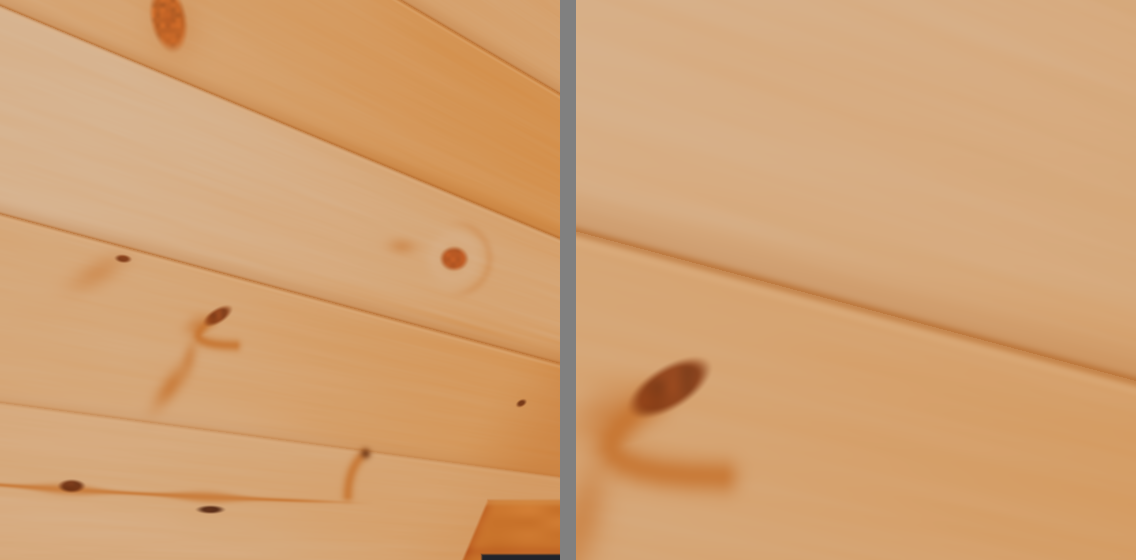
Left, the full canvas; right, a detail of the centre.
Give the GLSL for this texture, as a WebGL 2 fragment shader.

```glsl
#version 300 es
precision highp float;
// Pine boards seen at an angle: their seams fan out in perspective, with
// stretched noise for grain, soft elliptical knots, resin strokes and a beam
// end in the lower right corner. Working space is 0..1 with y pointing down.

uniform vec2 u_resolution;
out vec4 fragColor;

const vec3 PALE = vec3(0.845, 0.705, 0.565);
const vec3 AMBER = vec3(0.83, 0.555, 0.28);
const vec3 RESIN = vec3(0.77, 0.43, 0.15);
const vec3 RUST = vec3(0.70, 0.31, 0.10);
const vec3 BARK = vec3(0.29, 0.12, 0.05);
const vec3 SLATE = vec3(0.13, 0.14, 0.17);

// Seam heights at the left edge, and warmth of each board (left, right).
const float SEAM[4] = float[](-0.42, 0.01, 0.382, 0.719);
const vec2 WARMTH[5] = vec2[](vec2(0.3, 0.45), vec2(0.42, 0.88),
    vec2(0.04, 0.42), vec2(0.27, 0.74), vec2(0.25, 0.50));

// Knots: centre and radii, then tilt and darkness.
const vec4 KNOT[7] = vec4[](vec4(0.301, 0.034, 0.029, 0.053),
    vec4(0.811, 0.462, 0.022, 0.019), vec4(0.220, 0.462, 0.012, 0.006),
    vec4(0.389, 0.564, 0.024, 0.011), vec4(0.931, 0.720, 0.008, 0.005),
    vec4(0.128, 0.868, 0.020, 0.010), vec4(0.376, 0.910, 0.020, 0.006));
const vec2 KNOT_LOOK[7] = vec2[](vec2(-0.2, -0.45), vec2(0.0, 0.05),
    vec2(0.1, 0.5), vec2(-0.55, 0.45), vec2(-0.5, 0.6), vec2(0.0, 0.7), vec2(0.0, 0.95));

// Soft stains: centre and radii, then tilt and strength.
const vec4 STAIN[6] = vec4[](vec4(0.175, 0.487, 0.070, 0.030),
    vec4(0.305, 0.690, 0.060, 0.022), vec4(0.338, 0.638, 0.040, 0.016),
    vec4(0.718, 0.440, 0.032, 0.018), vec4(0.310, 0.045, 0.060, 0.080),
    vec4(0.350, 0.580, 0.030, 0.020));
const vec2 STAIN_LOOK[6] = vec2[](vec2(-0.5, 0.38), vec2(-0.95, 0.65),
    vec2(-1.3, 0.45), vec2(0.1, 0.4), vec2(-0.2, 0.25), vec2(-0.6, 0.4));

float hash(vec2 p) {
    p = fract(p * vec2(0.1031, 0.1137));
    p += dot(p, p.yx + 33.33);
    return fract((p.x + p.y) * p.x * 17.0);
}

float noise(vec2 p) {
    vec2 i = floor(p), f = fract(p);
    f = f * f * (3.0 - 2.0 * f);
    return mix(mix(hash(i), hash(i + vec2(1, 0)), f.x),
               mix(hash(i + vec2(0, 1)), hash(i + vec2(1, 1)), f.x), f.y);
}

// Distance from the centre in ellipse radii: 1 on the rim.
float ellipse(vec2 p, vec4 e, float tilt) {
    float c = cos(tilt), s = sin(tilt);
    return length(mat2(c, -s, s, c) * (p - e.xy) / e.zw);
}

// Distance to a quadratic curve, sampled as short segments.
float curve(vec2 p, vec2 a, vec2 b, vec2 c) {
    float d = 1.0;
    vec2 last = a;
    for (int i = 1; i <= 10; i++) {
        float t = float(i) / 10.0;
        vec2 next = mix(mix(a, b, t), mix(b, c, t), t), v = next - last;
        d = min(d, length(p - last - v * clamp(dot(p - last, v) / dot(v, v), 0.0, 1.0)));
        last = next;
    }
    return d;
}

float bell(float d, float width) { return exp(-d * d / (width * width)); }

// Board surface: warmth per board, grain, seam lines and their shading.
vec3 boards(vec2 p, float across, float spread) {
    float warmth = mix(WARMTH[0].x, WARMTH[0].y, p.x), line = 0.0, lip = 0.0;
    for (int i = 0; i < 4; i++) {
        float d = (across - SEAM[i]) * spread;
        float w = mix(WARMTH[i + 1].x, WARMTH[i + 1].y, smoothstep(0.15, 1.05, p.x));
        warmth = mix(warmth, w, smoothstep(-0.003, 0.003, d));
        float strength = i == 3 ? 0.5 : 1.0;
        line += strength * (0.45 * bell(d, 0.0035) + 0.2 * bell(min(d + 0.004, 0.0), 0.016) * step(d, 0.0));
        lip += strength * bell(d - 0.006, 0.003);
    }
    float broad = noise(vec2(p.x * 2.5, across * 14.0)) - 0.5;
    float fine = noise(vec2(p.x * 5.0 + 9.0, across * 75.0)) - 0.5;
    float hair = noise(vec2(p.x * 14.0, across * 190.0)) - 0.5;
    float rough = bell(across - 0.345, 0.045) * smoothstep(0.45, 1.0, p.x);
    warmth += 0.16 * broad + (0.09 + 0.35 * rough) * fine + 0.05 * hair + 0.25 * rough;
    vec3 color = mix(PALE, AMBER, clamp(warmth, 0.0, 1.1));
    color = mix(color, RESIN * 0.9, min(line, 0.8));
    return mix(color, vec3(0.88, 0.71, 0.53), 0.3 * min(lip, 1.0));
}

void main() {
    vec2 p = gl_FragCoord.xy / u_resolution;
    p.y = 1.0 - p.y;
    float px = 1.0 / min(u_resolution.x, u_resolution.y);
    float spread = 1.0 - 0.4 * p.x;
    float across = (p.y - 0.42 * p.x) / spread;
    vec3 color = boards(p, across, spread);

    // Corner shade, and a resin streak that fades along the lowest board.
    float shade = smoothstep(0.0, 0.22, p.x + 0.65 * p.y - 1.32) * smoothstep(0.55, 0.7, p.y);
    color = mix(color, RESIN, 0.4 * shade * (1.0 - 0.7 * smoothstep(0.715, 0.725, across)));
    float streak = (across - 0.866 + 0.05 * p.x * p.x) * spread;
    float swell = 0.0035 + 0.006 * (bell(p.x - 0.12, 0.06) + bell(p.x - 0.37, 0.06));
    color = mix(color, RESIN, 0.7 * bell(streak, swell) * (1.0 - smoothstep(0.5, 0.68, p.x)));

    for (int i = 0; i < 6; i++)
        color = mix(color, RESIN, STAIN_LOOK[i].y * bell(ellipse(p, STAIN[i], STAIN_LOOK[i].x), 0.75));

    // Pale ring around the round knot, then curved resin strokes.
    float ring = length(p - KNOT[1].xy);
    color = mix(color, PALE, 0.4 * bell(ring - 0.035, 0.016));
    color = mix(color, RESIN, 0.2 * bell(ring - 0.063, 0.008) * smoothstep(0.79, 0.85, p.x));
    float hook = curve(p, vec2(0.378, 0.572), vec2(0.315, 0.615), vec2(0.42, 0.617));
    float branch = curve(p, vec2(0.651, 0.810), vec2(0.622, 0.835), vec2(0.621, 0.885));
    color = mix(color, RESIN, 0.75 * bell(hook, 0.010) + 0.7 * bell(branch, 0.010));
    color = mix(color, BARK, 0.55 * bell(length(p - vec2(0.653, 0.810)), 0.009));

    for (int i = 0; i < 7; i++) {
        float d = ellipse(p, KNOT[i], KNOT_LOOK[i].x), dark = KNOT_LOOK[i].y;
        float soft = 0.2 + px / KNOT[i].w;
        vec3 tone = mix(mix(RUST, RESIN, max(-dark, 0.0)), BARK, max(dark, 0.0));
        tone *= 0.92 + 0.2 * noise(p * 110.0);
        tone = mix(tone, RUST, 0.35 * bell(d, 0.4) * step(dark, 0.0));
        color = mix(color, tone, 0.9 * (1.0 - smoothstep(1.0 - soft, 1.0 + soft, d)));
    }

    // Beam end with a lit top edge, and the dark strip beneath it.
    float side = p.x - mix(0.872, 0.832, (p.y - 0.892) / 0.095);
    float beam = smoothstep(-0.004, 0.004, min(side, p.y - 0.893));
    vec3 wood = mix(RESIN, vec3(0.83, 0.50, 0.21), noise(p * vec2(18.0, 45.0)));
    wood = mix(wood, RUST, 0.4 * bell(side, 0.012) + 0.35 * bell(p.y - 0.985, 0.01));
    color = mix(color, mix(wood, AMBER, 0.6 * bell(p.y - 0.897, 0.006)), beam);
    float strip = smoothstep(-0.003, 0.003, min(p.x - 0.86, p.y - 0.990));
    fragColor = vec4(mix(color, SLATE, strip), 1.0);
}
```
